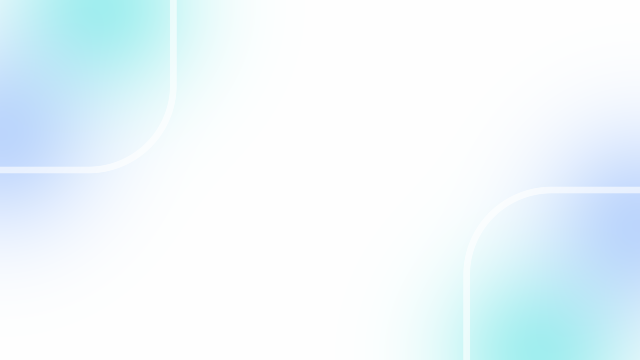
A Shadertoy shader for this background:

```glsl
// Soft cyan and blue glows in two opposite corners of a white field,
// each crossed by a translucent rounded outline. One corner is built from
// Gaussian falloffs and a distance function, then turned half around.

// Gaussian falloff around a centre
float glow(vec2 q, vec2 centre, float sigma) {
    vec2 d = q - centre;
    return exp(-dot(d, d) / (2.0 * sigma * sigma));
}

// Multiplies the glows of one corner; q runs inward from that corner
vec3 cornerTint(vec2 q) {
    vec3 blue = mix(vec3(1.0), vec3(0.75, 0.84, 0.993), glow(q, vec2(0.0, 0.378), 0.187));
    vec3 cyan = mix(vec3(1.0), vec3(0.64, 0.942, 0.938), glow(q, vec2(0.285, 0.01), 0.181));
    return blue * cyan;
}

// Coverage of the rounded outline around one corner
float cornerLine(vec2 q, float pixel) {
    float radius = 0.236;
    vec2 k = q - vec2(0.4815, 0.4722) + radius;
    float edge = length(max(k, 0.0)) + min(max(k.x, k.y), 0.0) - radius;
    return 1.0 - smoothstep(-0.5 * pixel, 0.5 * pixel, abs(edge) - 0.0093);
}

void mainImage(out vec4 fragColor, in vec2 fragCoord) {
    float pixel = 1.0 / iResolution.y;
    vec2 size = iResolution.xy * pixel;
    vec2 p = fragCoord * pixel;

    // Upper left corner and its half-turn twin at the lower right
    vec2 upper = vec2(p.x, size.y - p.y);
    vec2 lower = size - upper;

    vec3 color = vec3(0.997, 0.998, 0.998) * cornerTint(upper) * cornerTint(lower);

    // Translucent white outlines
    float line = max(cornerLine(upper, pixel), cornerLine(lower, pixel));
    color = mix(color, vec3(1.0), 0.6 * line);

    fragColor = vec4(color, 1.0);
}
```
